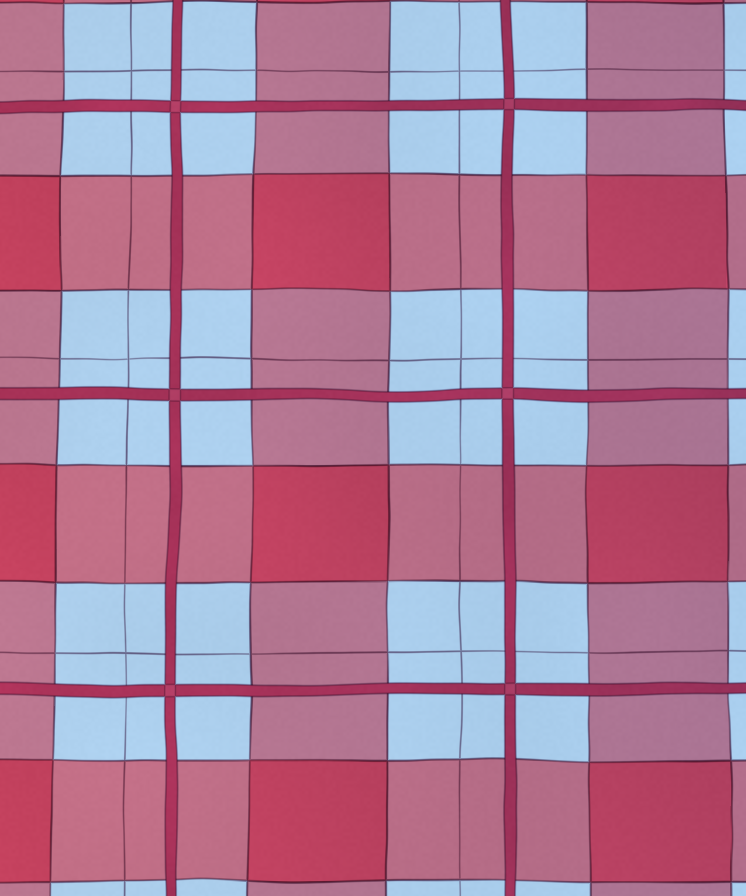
This pattern is drawn by a Shadertoy shader. Its source:

```glsl
// Hand-inked plaid: blue, mauve and red checks with thin dark lines and crimson stripes.

// Layout, in canvas heights; v runs downward from the top edge
const vec2 PERIOD = vec2(0.3659, 0.3177);      // size of one repeat
const vec2 START = vec2(0.0645, 0.0026);       // where the first band begins
const vec2 STRETCH = vec2(0.0103, 0.0090);     // growth of later repeats
const float FAN_CENTER = 0.521;                // columns spread about this x
const float FAN = 0.028;

// Offsets inside a repeat: thin line, stripe, end of band
const vec3 COLUMN_MARKS = vec3(0.212, 0.354, 0.588);
const vec3 ROW_MARKS = vec3(0.238, 0.362, 0.600);

const float LINE_HALF = 0.0011;
const float STRIPE_HALF = 0.0060;
const float STRIPE_RIM = 0.0009;
const float WOBBLE = 0.0042;

const vec3 BLUE = vec3(0.67, 0.81, 0.93);
const vec3 MAUVE = vec3(0.70, 0.46, 0.57);
const vec3 PINK = vec3(0.73, 0.43, 0.53);
const vec3 RED = vec3(0.735, 0.255, 0.375);
const vec3 CRIMSON = vec3(0.635, 0.195, 0.35);
const vec3 INK_TINT = vec3(0.48, 0.34, 0.46);  // multiplies the cloth below
const vec3 RIM_TINT = vec3(0.68, 0.62, 0.72);

float hash(vec2 p) {
    return fract(sin(dot(p, vec2(127.1, 311.7))) * 43758.5453);
}

float noise(vec2 p) {
    vec2 i = floor(p), f = fract(p);
    f = f * f * (3.0 - 2.0 * f);
    return mix(mix(hash(i), hash(i + vec2(1, 0)), f.x),
               mix(hash(i + vec2(0, 1)), hash(i + vec2(1, 1)), f.x), f.y);
}

// Antialiased coverage where the signed distance is negative
float cover(float d) {
    float px = 0.85 / iResolution.y;
    return smoothstep(px, -px, d);
}

// Signed distance to the nearest repeat of a hand-drawn line
float lineDistance(float g, float mark, float period, float along, float seed) {
    float id = round(g - mark);
    float key = floor(seed + 17.0 * id + 53.0 * mark);
    float sway = noise(vec2(along * 9.0, key)) - 0.5;
    float jitter = noise(vec2(along * 31.0, key + 7.0)) - 0.5;
    return (g - mark - id) * period + WOBBLE * (sway + 0.25 * jitter);
}

// Masks for one direction: x band, y thin lines, z stripe, w stripe rim
vec4 threads(float g, vec3 marks, float period, float along, float seed) {
    float first = lineDistance(g, 0.0, period, along, seed);
    float thin = lineDistance(g, marks.x, period, along, seed);
    float stripe = lineDistance(g, marks.y, period, along, seed);
    float last = lineDistance(g, marks.z, period, along, seed);

    float inside = abs(first) < abs(last) ? first : -last;
    float press = noise(vec2(along * 14.0, seed + floor(g * 5.0)));
    float lineHalf = LINE_HALF * mix(0.75, 1.15, press);
    float edgeLine = cover(min(abs(first), abs(last)) - lineHalf);
    float thinLine = cover(abs(thin) - lineHalf * 0.8);
    float ink = max(edgeLine, 0.85 * thinLine) * mix(0.7, 1.0, press);

    float halfWidth = STRIPE_HALF * mix(0.88, 1.12, noise(vec2(along * 11.0, seed + 3.0)));
    float body = abs(stripe) - halfWidth;
    return vec4(cover(-inside), ink, cover(body), cover(abs(body) - STRIPE_RIM));
}

void mainImage(out vec4 fragColor, in vec2 fragCoord) {
    vec2 pos = vec2(fragCoord.x, iResolution.y - fragCoord.y) / iResolution.y;

    // Slight perspective, then repeat coordinates
    vec2 flat_pos = pos;
    flat_pos.x = FAN_CENTER + (pos.x - FAN_CENTER) / (1.0 + FAN * (pos.y - 0.5));
    vec2 grid = (flat_pos - START) / PERIOD;
    grid *= 1.0 - STRETCH * grid;

    vec4 column = threads(grid.x, COLUMN_MARKS, PERIOD.x, pos.y, 11.0);
    vec4 row = threads(grid.y, ROW_MARKS, PERIOD.y, pos.x, 211.0);

    // Checks, the red ones glowing toward their lower left
    vec2 cell = fract(grid);
    vec3 red = RED * (1.0 + 0.07 * (cell.y - cell.x));
    vec3 color = mix(mix(red, PINK, column.x), mix(MAUVE, BLUE, column.x), row.x);

    // Warm light on the left, cooler and duller cloth on the right
    float side = pos.x / (iResolution.x / iResolution.y) - 0.5;
    vec3 shade = 1.0 - side * vec3(0.11, 0.03, -0.02);
    float paleCell = column.x * row.x;
    color *= mix(shade, vec3(1.0), 0.8 * paleCell);
    color *= 1.0 + 0.035 * (noise(pos * 7.0) - 0.5);

    // Ink lines, then stripes with dark rims
    color *= mix(vec3(1.0), INK_TINT, max(column.y, row.y));
    vec3 crimson = CRIMSON * shade * (0.95 + 0.1 * noise(pos * 16.0));
    color = mix(color, crimson, max(column.z, row.z));
    float crossing = column.z * row.z;
    float rim = max(column.w, row.w) * (1.0 - 0.55 * crossing);
    color *= mix(vec3(1.0), RIM_TINT, rim);
    color += 0.05 * crossing;

    // Fine cloth grain
    color += 0.012 * (noise(pos * 260.0) - 0.5);
    fragColor = vec4(clamp(color, 0.0, 1.0), 1.0);
}
```
